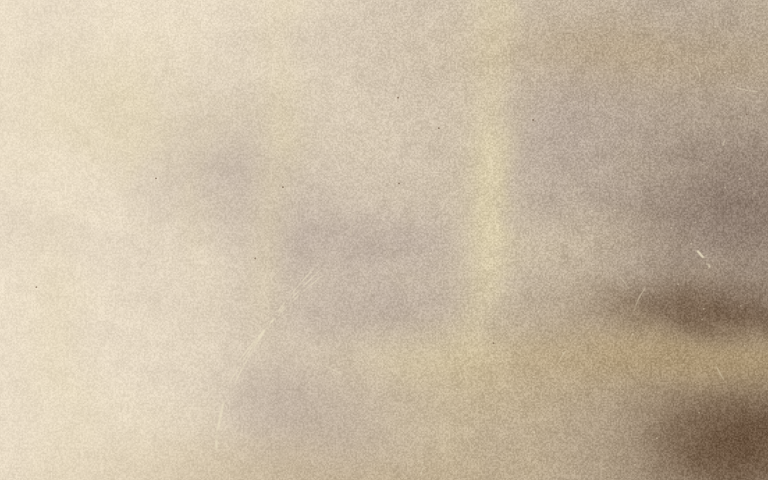
This texture is drawn by a Shadertoy shader. Its source:

```glsl
// Aged, sun-faded paper: a cream to taupe wash with hazy yellow streaks and
// mauve and umber stains. Gaussian patches and layered sines form the wash;
// cellular and value noise give the grain, specks and broken edges.
const vec3 CREAM  = vec3(0.920, 0.870, 0.785);
const vec3 TAUPE  = vec3(0.690, 0.630, 0.560);
const vec3 STRAW  = vec3(0.860, 0.810, 0.675);
const vec3 OCHRE  = vec3(0.700, 0.610, 0.450);
const vec3 MAUVE  = vec3(0.690, 0.630, 0.595);
const vec3 UMBER  = vec3(0.370, 0.280, 0.205);
const vec3 DUSK   = vec3(0.490, 0.420, 0.380);
const vec3 SCRAPE = vec3(0.920, 0.880, 0.770);

// Patches: center, radius
const vec4 SHADOWS[6] = vec4[6](
    vec4(0.67, 0.49, 0.13, 0.09), vec4(0.85, 0.48, 0.11, 0.08),
    vec4(0.62, 0.12, 0.18, 0.13), vec4(0.80, 0.35, 0.24, 0.06),
    vec4(0.48, 0.66, 0.18, 0.14), vec4(1.20, 0.74, 0.16, 0.16));
const vec4 BANDS[4] = vec4[4](
    vec4(1.54, 0.25, 0.42, 0.06), vec4(1.08, 0.16, 0.34, 0.14),
    vec4(0.75, 0.00, 0.55, 0.07), vec4(1.35, 0.88, 0.34, 0.07));

vec2 hash2(vec2 p) {
    vec3 q = fract(p.xyx * vec3(0.1031, 0.1030, 0.0973));
    q += dot(q, q.yzx + 33.33);
    return fract((q.xx + q.yz) * q.zy);
}

float valueNoise(vec2 p) {
    vec2 i = floor(p), f = fract(p);
    f = f * f * (3.0 - 2.0 * f);
    float low  = mix(hash2(i).x, hash2(i + vec2(1, 0)).x, f.x);
    float high = mix(hash2(i + vec2(0, 1)).x, hash2(i + vec2(1, 1)).x, f.x);
    return mix(low, high, f.y);
}

// x: distance to the nearest cell point, y: random value of that cell
vec2 cellNoise(vec2 p) {
    vec2 best = vec2(9.0, 0.0);
    for (int k = 0; k < 9; k++) {
        vec2 id = floor(p) + vec2(k % 3 - 1, k / 3 - 1);
        float d = length(id + hash2(id) - p);
        if (d < best.x) best = vec2(d, hash2(id + 71.0).x);
    }
    return best;
}

// Smooth clouds in about -1..1
float sineClouds(vec2 p) {
    float sum = 0.0, amp = 0.5;
    for (int i = 0; i < 5; i++) {
        p = mat2(0.8, 0.6, -0.6, 0.8) * p + 1.7;
        p += 0.6 * sin(p.yx * 1.3);
        sum += amp * sin(p.x) * cos(p.y);
        p *= 1.8;
        amp *= 0.65;
    }
    return sum;
}

float patchMask(vec2 p, vec4 area) {
    vec2 d = (p - area.xy) / area.zw;
    return exp(-dot(d, d));
}

float streak(vec2 p, float x, float width, float bottom, float top) {
    float d = (p.x - x) / width;
    return exp(-d * d) * smoothstep(bottom - 0.1, bottom + 0.1, p.y)
         * (1.0 - smoothstep(top - 0.2, top + 0.2, p.y));
}

// Bowed hairline from a to b, tapered and broken up
float scratch(vec2 p, vec2 a, vec2 b, float bow, float width, float pixel) {
    vec2 axis = b - a, q = p - a;
    float t = dot(q, axis) / dot(axis, axis), arch = 4.0 * t * (1.0 - t);
    float side = (axis.x * q.y - axis.y * q.x) / length(axis);
    float line = smoothstep(width + pixel, 0.0, abs(side - bow * arch));
    return line * smoothstep(0.0, 0.5, arch) * smoothstep(0.1, 0.7, valueNoise(p * 70.0));
}

vec3 wash(vec2 p) {
    float clouds = sineClouds(p * vec2(4.0, 6.0)), wisps = sineClouds(p.yx * 7.0 + 4.0);
    vec2 w = p + 0.03 * vec2(wisps, clouds);
    float fade = smoothstep(0.05, 1.75, p.x + 0.2 * (0.5 - p.y) + 0.12 * clouds);
    vec3 col = mix(CREAM, TAUPE, fade);

    float shade = 0.25 * max(wisps, 0.0), band = 0.2 * max(-clouds, 0.0) * fade;
    for (int i = 0; i < 6; i++) shade += 0.8 * patchMask(w, SHADOWS[i]);
    for (int i = 0; i < 4; i++) band += (i == 0 ? 1.0 : 0.5) * patchMask(w, BANDS[i]);
    col = mix(col, MAUVE, 0.6 * min(shade, 1.1));

    // Hazy light streaks, uneven along their length
    vec2 s = vec2(w.x - 0.04 * (p.y - 0.5), w.y);
    float glow = 0.60 * streak(s, 1.005, 0.046, 0.30, 1.3)
               + 0.30 * streak(s, 1.005, 0.040, 0.36, 0.72)
               + 0.35 * streak(s, 0.57, 0.045, 0.30, 1.3)
               + 0.35 * streak(s, 0.13, 0.060, 0.10, 0.50)
               + 0.45 * patchMask(w, vec4(0.20, 0.78, 0.18, 0.12))
               + 0.60 * patchMask(w, vec4(0.96, 0.26, 0.20, 0.06))
               + 0.30 * max(-wisps, 0.0);
    col = mix(col, STRAW, min(glow * (0.9 + 0.35 * clouds), 0.85));

    // Dark stains on the right
    col = mix(col, DUSK, 0.70 * patchMask(w, vec4(1.56, 0.57, 0.24, 0.17)));
    col = mix(col, UMBER, 0.70 * patchMask(w, vec4(1.50, 0.345, 0.26, 0.06)));
    col = mix(col, UMBER, 0.90 * patchMask(w, vec4(1.55, 0.08, 0.22, 0.15)));
    return mix(col, OCHRE, 0.65 * min(band, 1.0));
}

void mainImage(out vec4 fragColor, in vec2 fragCoord) {
    float pixel = 1.0 / iResolution.y;
    vec2 p = fragCoord * pixel, speck = cellNoise(p * 26.0);
    float grain = 0.100 * (valueNoise(p * 345.0) - 0.5) + 0.050 * (0.5 - cellNoise(p * 170.0).x)
                + 0.030 * (valueNoise(p * 40.0) - 0.5);
    vec3 col = wash(p) + grain * mix(0.65, 1.15, smoothstep(0.0, 1.5, p.x));

    // Sparse light and dark specks
    float dotMask = smoothstep(0.08, 0.02, speck.x);
    col = mix(col, SCRAPE, 0.35 * dotMask * step(0.9, speck.y));
    col = mix(col, UMBER, 0.5 * dotMask * step(speck.y, 0.006));

    // Bowed scrapes, then scattered faint hairlines
    float marks = 0.7 * scratch(p, vec2(0.45, 0.05), vec2(0.468, 0.17), 0.004, 0.003, pixel)
                + 0.9 * scratch(p, vec2(1.45, 0.48), vec2(1.48, 0.44), 0.002, 0.0025, pixel);
    for (int i = 0; i < 28; i++) {
        vec2 a = hash2(vec2(i, 5)) * vec2(1.6, 1.0), r = hash2(vec2(i, 19));
        vec2 b = a + (0.015 + 0.05 * r.y) * cos(6.2832 * r.x - vec2(0.0, 1.5708));
        marks += 0.35 * scratch(p, a, b, 0.008 * (r.y - 0.5), 0.001, pixel);
        vec2 shift = 0.011 * float(i) * vec2(1.0, -0.7);
        if (i < 3) marks += 0.5 * scratch(p, vec2(0.45, 0.18) + shift, vec2(0.69, 0.44) - shift, 0.016, 0.001, pixel);
    }
    fragColor = vec4(clamp(mix(col, SCRAPE, min(marks, 0.8)), 0.0, 1.0), 1.0);
}
```
